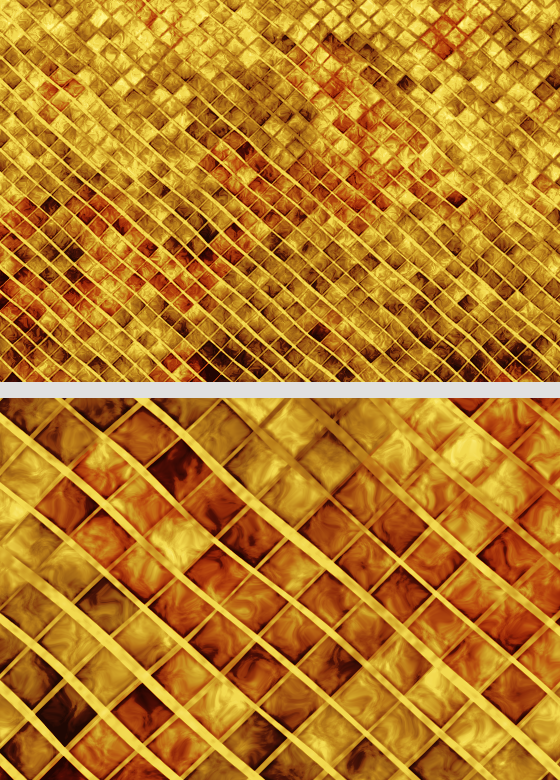
Top, the full canvas; bottom, a detail of the centre.
This texture is drawn by a Shadertoy shader. Its source:

```glsl
// Crinkled gold foil mosaic: slanted diamond tiles with bright and dark seams.
#define ACROSS 15.5       // diamonds per canvas height, horizontally
#define DOWN 16.5         // diamonds per canvas height, vertically
#define TILT 0.045        // slant of the whole lattice
#define WOBBLE 0.22       // unevenness of the lattice
#define TILE_VARIATION 0.55
#define SKY_GLOW 0.42     // brightening towards the top
#define CRINKLE 1.0       // strength of foil wrinkles
#define WIDE_SEAM 0.085   // half width, in tiles
#define THIN_SEAM 0.045

float hash(vec2 p) {
    vec3 a = fract(p.xyx * 0.1031);
    a += dot(a, a.yzx + 33.33);
    return fract((a.x + a.y) * a.z);
}

float noise(vec2 p) {
    vec2 i = floor(p), f = fract(p);
    f = f * f * (3.0 - 2.0 * f);
    return mix(mix(hash(i), hash(i + vec2(1, 0)), f.x),
               mix(hash(i + vec2(0, 1)), hash(i + vec2(1, 1)), f.x), f.y);
}

float fbm(vec2 p) {
    float sum = 0.0, gain = 0.5;
    for (int i = 0; i < 4; i++) {
        sum += gain * noise(p);
        p = mat2(1.6, 1.2, -1.2, 1.6) * p + 7.1;
        gain *= 0.5;
    }
    return sum / 0.9375;
}

// Gold ramp from deep brown to pale yellow
vec3 gold(float tone) {
    vec3 shades[6] = vec3[6](vec3(0.30, 0.08, 0.03), vec3(0.52, 0.22, 0.05),
                             vec3(0.61, 0.37, 0.08), vec3(0.73, 0.50, 0.10),
                             vec3(0.83, 0.66, 0.17), vec3(0.95, 0.85, 0.31));
    float stops[6] = float[6](0.04, 0.16, 0.33, 0.53, 0.73, 0.92);
    vec3 color = shades[0];
    for (int i = 1; i < 6; i++) {
        float t = (tone - stops[i - 1]) / (stops[i] - stops[i - 1]);
        color = mix(color, shades[i], clamp(t, 0.0, 1.0));
    }
    color *= 1.0 + 2.0 * clamp(tone - 0.04, -0.3, 0.0);
    return mix(color, vec3(1.0, 0.96, 0.55), smoothstep(0.95, 1.3, tone));
}

// Coverage of a seam at distance d with a smoothed edge
float seam(float d, float halfWidth, float pixel) {
    return 1.0 - smoothstep(halfWidth - pixel, halfWidth + pixel, d);
}

void mainImage(out vec4 fragColor, in vec2 fragCoord) {
    vec2 p = fragCoord / iResolution.y;

    // Diagonal lattice: x crosses rising seams, y crosses falling seams
    float rise = p.y - TILT * p.x;
    vec2 q = vec2(ACROSS * p.x - DOWN * rise, ACROSS * p.x + DOWN * rise);
    q += WOBBLE * (vec2(noise(p * 9.0), noise(p * 9.0 + 31.0)) - 0.5);
    vec2 id = floor(q), f = q - id - 0.5;
    vec2 pixel = 0.6 * fwidth(q);
    float seed = hash(id + 17.0);

    // Light over the whole sheet, then tile by tile
    float cloud = fbm(p * 3.2 + 4.0);
    float tone = 0.53 + SKY_GLOW * (p.y - 0.5) + 0.6 * (cloud - 0.5);
    tone += TILE_VARIATION * (seed - 0.5);
    float patchDark = smoothstep(0.66, 0.88, noise(id * 0.36 + 5.0));
    tone -= 0.4 * patchDark * (0.4 + 0.6 * hash(id + 71.0));

    // Each tile catches light at its own angle and has its own wrinkles
    float angle = 6.2832 * hash(id + 43.0);
    tone += 0.42 * dot(f, vec2(cos(angle), sin(angle)));
    vec2 w = q * 2.2 + 19.0 * vec2(seed, hash(id + 91.0));
    w += 0.9 * vec2(noise(w * 1.3), noise(w * 1.3 + 13.0));
    tone += CRINKLE * (0.6 * (fbm(w) - 0.5) + 0.55 * (fbm(w * 2.0) - fbm(w * 2.0 + vec2(0.3, 0.4))));

    // Seams swell and thin along their length
    vec2 nearest = floor(q + 0.5), d = abs(q - nearest);
    float swellFall = noise(vec2(q.x * 0.6, nearest.y * 7.3));
    float swellRise = noise(vec2(nearest.x * 5.7, q.y * 0.6 + 40.0));
    float wide = WIDE_SEAM * (0.35 + 0.6 * swellFall + 0.5 * hash(vec2(nearest.y, 3.0)));
    float thin = THIN_SEAM * (0.5 + swellRise);
    float fall = seam(d.y, wide, pixel.y);
    float climb = seam(d.x, thin, pixel.x);

    // Dark recess beside the seams, stronger on the lower side of a tile
    float gap = min(d.y - wide, d.x - thin);
    float recess = 1.0 - smoothstep(0.0, 0.11, gap);
    tone -= recess * (0.12 + 0.4 * noise(q * 2.7 + 8.0)) * (0.75 - 0.5 * f.y);

    // Seams gleam at lower left and turn to dark cracks at upper right
    float crack = smoothstep(0.5, 1.0, 0.5 * p.y + 0.22 * p.x + 0.7 * (noise(q * 0.7 + 60.0) - 0.35));
    float grain = 0.3 * (noise(q * 9.0) - 0.5);
    tone = mix(tone, mix(0.8, 0.2, crack) + grain, climb * 0.85);
    tone = mix(tone, mix(0.98, 0.42, crack) + grain, fall * 0.95);

    // Copper blush on clusters of darker tiles
    float blush = smoothstep(0.52, 0.8, noise(id * 0.28 + 22.0)) * (1.0 - smoothstep(0.3, 0.7, tone));
    vec3 color = gold(tone);
    color = mix(color, color * vec3(1.12, 0.62, 0.6), blush);
    fragColor = vec4(clamp(color, 0.0, 1.0), 1.0);
}
```
